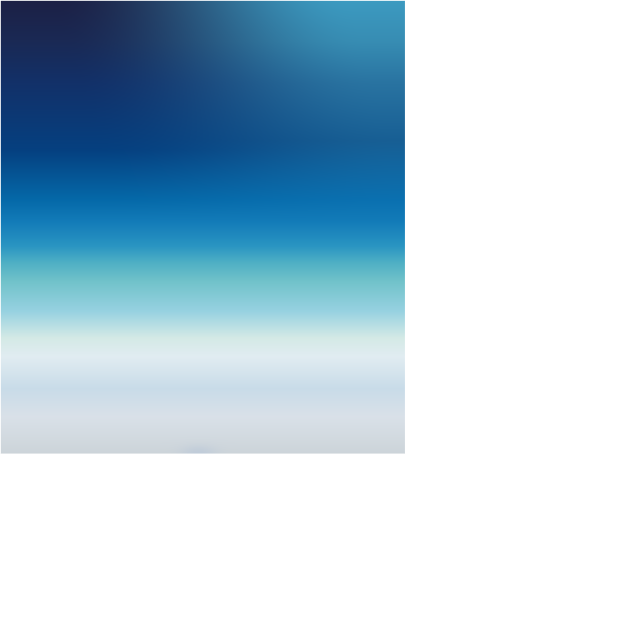
Write a WebGL 2 fragment shader that draws this background.

```glsl
#version 300 es
precision highp float;
// A sea-to-sand gradient panel on a white canvas, anchored at the upper left.
// Two vertical ramps, dark and bright, merge across the upper part; shared
// colour bands continue below, with a faint blue smudge on the lower edge.

uniform vec2 u_resolution;
out vec4 fragColor;

// Linear step from 0 to 1 between two depths.
float ramp(float from, float to, float x) {
  return clamp((x - from) / (to - from), 0.0, 1.0);
}

// Dark side of the upper panel, by depth from the top.
vec3 nightSide(float d) {
  vec3 c = vec3(0.11, 0.125, 0.27);
  c = mix(c, vec3(0.10, 0.16, 0.33), ramp(0.0, 0.065, d));
  c = mix(c, vec3(0.07, 0.19, 0.41), ramp(0.065, 0.13, d));
  c = mix(c, vec3(0.02, 0.25, 0.50), ramp(0.13, 0.234, d));
  return mix(c, vec3(0.02, 0.41, 0.66), ramp(0.234, 0.3125, d));
}

// Bright side of the upper panel.
vec3 glowSide(float d) {
  vec3 c = vec3(0.235, 0.605, 0.755);
  c = mix(c, vec3(0.215, 0.55, 0.70), ramp(0.0, 0.065, d));
  c = mix(c, vec3(0.16, 0.45, 0.63), ramp(0.065, 0.13, d));
  c = mix(c, vec3(0.09, 0.37, 0.58), ramp(0.13, 0.22, d));
  return mix(c, vec3(0.04, 0.44, 0.69), ramp(0.22, 0.3125, d));
}

// Blue water, turquoise shallows, pale foam and grey sand.
vec3 shoreBands(vec3 c, float d) {
  c = mix(c, vec3(0.07, 0.48, 0.72), ramp(0.3125, 0.345, d));
  c = mix(c, vec3(0.16, 0.58, 0.76), ramp(0.345, 0.384, d));
  c = mix(c, vec3(0.31, 0.69, 0.77), ramp(0.384, 0.411, d));
  c = mix(c, vec3(0.44, 0.76, 0.79), ramp(0.411, 0.439, d));
  c = mix(c, vec3(0.59, 0.82, 0.88), ramp(0.439, 0.486, d));
  c = mix(c, vec3(0.83, 0.915, 0.90), ramp(0.486, 0.528, d));
  c = mix(c, vec3(0.88, 0.925, 0.945), ramp(0.528, 0.557, d));
  c = mix(c, vec3(0.785, 0.86, 0.91), ramp(0.557, 0.607, d));
  c = mix(c, vec3(0.85, 0.88, 0.91), ramp(0.607, 0.651, d));
  return mix(c, vec3(0.80, 0.83, 0.85), ramp(0.651, 0.709, d));
}

// Signed distance to an axis-aligned box.
float boxDistance(vec2 p, vec2 center, vec2 halfSize) {
  vec2 q = abs(p - center) - halfSize;
  return length(max(q, 0.0)) + min(max(q.x, q.y), 0.0);
}

void main() {
  vec2 p = gl_FragCoord.xy / u_resolution;
  p.y = 1.0 - p.y;

  // The bright side recedes to the right with depth.
  float shift = 0.3 * min(p.y, 0.25);
  float glow = smoothstep(0.08 + shift, 0.55 + shift, p.x);
  vec3 panel = mix(nightSide(p.y), glowSide(p.y), glow);
  panel = shoreBands(panel, p.y);

  // Soft smudge at the foot.
  vec2 s = (p - vec2(0.31, 0.708)) / vec2(0.027, 0.012);
  panel = mix(panel, vec3(0.74, 0.79, 0.85), 0.8 * exp(-dot(s, s)));

  // Panel outline, one pixel soft.
  float edge = boxDistance(p, vec2(0.317, 0.355), vec2(0.3157, 0.3537));
  float inside = clamp(0.5 - edge * min(u_resolution.x, u_resolution.y), 0.0, 1.0);
  fragColor = vec4(mix(vec3(1.0), panel, inside), 1.0);
}
```
